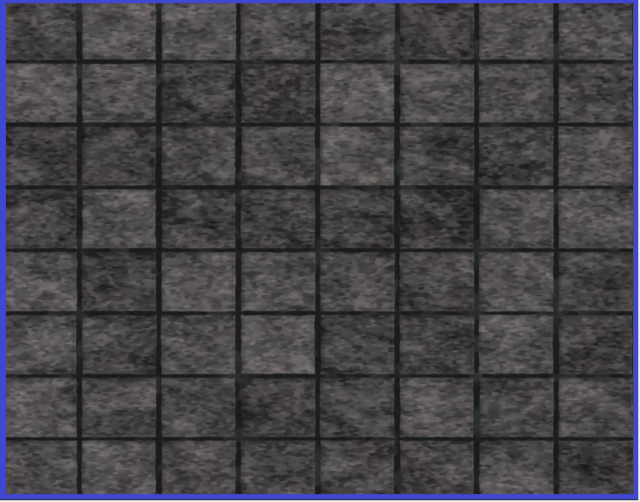
Reproduce this texture procedurally as a WebGL 1 fragment shader.

```glsl
precision highp float;

uniform vec2 u_resolution;

const float ASPECT = 1.2736;
const vec2 TILE_PITCH = vec2(0.1581, 0.1252);
const vec2 GROUT_HALF = vec2(0.0054, 0.0038);
const vec3 STONE_COOL = vec3(1.01, 0.975, 1.01);
const vec3 STONE_WARM = vec3(1.05, 0.98, 0.94);
const vec3 GROUT_DARK = vec3(0.105, 0.11, 0.11);
const vec3 GROUT_WORN = vec3(0.20, 0.21, 0.21);
const vec3 FRAME_BLUE = vec3(0.25, 0.28, 0.82);
const vec3 FRAME_SHADOW = vec3(0.18, 0.18, 0.33);
const vec3 MARGIN_WHITE = vec3(0.94);

float hash(vec2 p) {
  p = fract(p * vec2(0.1031, 0.1173));
  p += dot(p, p.yx + 33.33);
  return fract((p.x + p.y) * p.x * 17.31);
}

// Softly blended cellular noise, centred on zero
float cellNoise(vec2 p) {
  vec2 cell = floor(p);
  vec2 local = p - cell;
  float total = 0.0;
  float weights = 0.0;
  for (int j = -1; j <= 1; j++) {
    for (int i = -1; i <= 1; i++) {
      vec2 offset = vec2(float(i), float(j));
      vec2 id = cell + offset;
      vec2 site = offset + vec2(hash(id + 11.3), hash(id + 47.9));
      vec2 delta = site - local;
      float weight = exp(-7.0 * dot(delta, delta));
      total += weight * hash(id + 83.1);
      weights += weight;
    }
  }
  return total / weights - 0.5;
}

// Antialiased rectangle coverage
float boxMask(vec2 p, vec2 low, vec2 high, float aa) {
  vec2 inside = min(p - low, high - p);
  return smoothstep(-0.5 * aa, 0.5 * aa, min(inside.x, inside.y));
}

// Mottled stone with short, nearly horizontal streaks
vec3 stoneColor(vec2 p, vec2 tile) {
  float tone = hash(tile + 5.7);
  float slant = 0.45 * (hash(tile + 21.4) - 0.3);
  vec2 q = p + 3.0 * vec2(hash(tile + 61.2), hash(tile + 72.8)) + 4.0;
  vec2 streak = q + vec2(0.0, slant * p.x);
  float patches = cellNoise(streak * vec2(15.0, 27.0));
  float clumps = cellNoise(streak * vec2(36.0, 72.0));
  float grain = cellNoise(q * vec2(95.0, 190.0));
  float light = 0.287 + 0.105 * (tone - 0.5);
  light += 0.10 * patches + 0.10 * clumps + 0.14 * grain;
  float warmth = smoothstep(0.0, 0.5, cellNoise(q * 19.0 + 31.0));
  return light * mix(STONE_COOL, STONE_WARM, 0.6 * warmth);
}

// Stone darkened toward its joints, with a faint lit rim
vec3 tiledFloor(vec2 p, vec2 origin, float aa) {
  vec2 grid = (p - origin) / TILE_PITCH;
  vec2 tile = floor(grid);
  vec2 f = fract(grid);
  vec2 toJoint = min(f, 1.0 - f) * TILE_PITCH;
  vec2 joint = floor(grid + 0.5);

  // Each joint segment has its own slightly uneven width
  vec2 segment = vec2(hash(vec2(joint.x, tile.y) + 14.2),
                      hash(vec2(tile.x, joint.y) + 38.6));
  float ragged = cellNoise(p * 65.0 + 9.0);
  vec2 halfWidth = GROUT_HALF * (0.8 + 0.35 * segment + 0.35 * ragged);
  vec2 gap = toJoint - halfWidth;
  float edge = min(gap.x, gap.y);

  vec3 color = stoneColor(p, tile);
  color *= mix(0.84, 1.0, smoothstep(0.0, 0.011, edge));
  float lowerRight = max(step(0.5, f.x) * step(gap.x, gap.y),
                         step(f.y, 0.5) * step(gap.y, gap.x));
  float rim = smoothstep(0.0, 0.002, edge) - smoothstep(0.003, 0.006, edge);
  color += 0.035 * lowerRight * rim;

  float wear = smoothstep(0.05, 0.45, cellNoise(p * 34.0 + 57.0));
  vec3 grout = mix(GROUT_DARK, GROUT_WORN, 0.75 * wear);
  grout += 0.03 * cellNoise(p * 150.0);
  float soft = max(aa, 0.0022);
  return mix(grout, color, smoothstep(-soft, soft, edge));
}

void main() {
  vec2 p = gl_FragCoord.xy / u_resolution * vec2(ASPECT, 1.0);
  float aa = 1.0 / u_resolution.y;
  vec2 topRight = vec2(ASPECT, 1.0);

  vec3 color = tiledFloor(p, vec2(0.0, 0.0005), aa);

  // Blue frame, thin shadow and white outer margin
  float floorArea = boxMask(p, vec2(0.0116, 0.0155),
                            topRight - vec2(0.0135, 0.0066), aa);
  float frameArea = boxMask(p, vec2(-1.0, 0.0058),
                            topRight + vec2(-0.0043, 1.0), aa);
  float shadowArea = boxMask(p, vec2(-1.0, 0.0034),
                             topRight + vec2(-0.0034, 1.0), aa);
  vec3 border = mix(MARGIN_WHITE, FRAME_SHADOW, shadowArea);
  border = mix(border, FRAME_BLUE, frameArea);
  gl_FragColor = vec4(mix(border, color, floorArea), 1.0);
}
```
